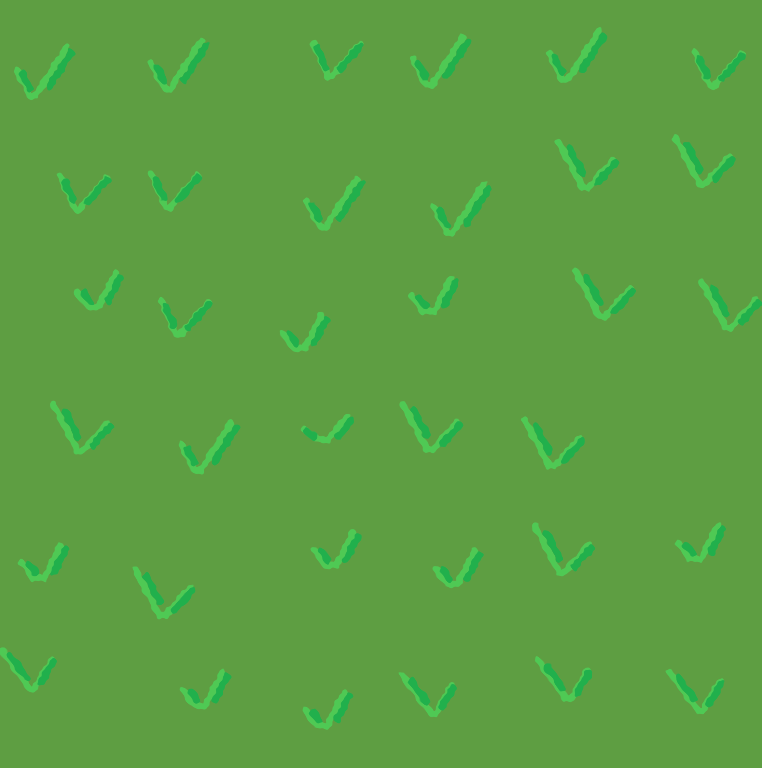
Give the GLSL for this pattern, as a WebGL 2 fragment shader.

```glsl
#version 300 es
precision highp float;

uniform vec2 u_resolution;
out vec4 outColor;

const vec3 MEADOW = vec3(0.37, 0.62, 0.26);
const vec3 LIGHT_BLADE = vec3(0.31, 0.79, 0.33);
const vec3 DARK_BLADE = vec3(0.13, 0.69, 0.30);

// Lengths are hundredths of the canvas height
const float UNITS = 100.0;
const float ROWS = 6.0;
const float CELL = UNITS / ROWS;
const float JITTER = 0.5;
const float DENSITY = 0.97;
const float LIGHT_RADIUS = 0.42;
const float DARK_RADIUS = 0.46;
const float WOBBLE = 0.09;
const float KIND_PER_ROW = 0.8;
const float KIND_SPREAD = 3.0;
const vec2 ROOT_SHIFT = vec2(-0.3, -1.5);

// Tuft shapes: left tip xy, right tip xy, relative to the root
const vec4 TIPS[6] = vec4[6](
    vec4(-2.2, 4.4, 3.9, 4.2),
    vec4(-2.1, 3.4, 4.4, 6.3),
    vec4(-3.5, 6.0, 3.6, 3.6),
    vec4(-2.2, 2.0, 2.9, 4.3),
    vec4(-2.6, 1.3, 3.0, 2.9),
    vec4(-4.0, 5.0, 2.5, 3.7));

// Sideways offset of the dark strokes on the left and right arm
const vec2 SHADE_OFFSET[6] = vec2[6](
    vec2(0.2, 0.2), vec2(0.4, 0.9), vec2(0.9, 0.5),
    vec2(0.7, 0.8), vec2(0.0, 0.8), vec2(0.5, 0.3));

// Half width of the flat bottom
const float FOOT[6] = float[6](0.25, 0.35, 0.35, 0.7, 0.6, 0.3);

vec3 hash3(vec2 cell) {
    vec3 p = fract(vec3(cell.xyx) * vec3(0.1031, 0.1030, 0.0973) + 0.37);
    p += dot(p, p.yxz + 33.33);
    return fract((p.xxy + p.yzz) * p.zyx);
}

float segment(vec2 p, vec2 a, vec2 b) {
    vec2 ab = b - a;
    float t = clamp(dot(p - a, ab) / dot(ab, ab), 0.0, 1.0);
    return length(p - a - ab * t);
}

// Layered sines give the strokes a hand-drawn edge
vec2 wobble(vec2 p) {
    return WOBBLE * (sin(p.yx * 3.1 + vec2(0.0, 1.7))
                   + 0.6 * sin(p.yx * 6.7 + p * 2.3));
}

// Distances to the light strokes (x) and dark strokes (y) of one tuft
vec2 tuft(vec2 p, int kind) {
    vec2 leftTip = TIPS[kind].xy;
    vec2 rightTip = TIPS[kind].zw;
    vec2 leftFoot = vec2(-FOOT[kind], 0.0);
    vec2 rightFoot = vec2(FOOT[kind], 0.0);

    float light = segment(p, leftFoot, rightFoot);
    light = min(light, segment(p, leftFoot, leftTip));
    light = min(light, segment(p, rightFoot, rightTip));

    vec2 inner = SHADE_OFFSET[kind].x * vec2(1.0, 0.2);
    vec2 outer = SHADE_OFFSET[kind].y * vec2(0.9, -0.4);
    float dark = segment(p, mix(leftFoot, leftTip, 0.27) + inner,
                            mix(leftFoot, leftTip, 0.82) + inner);
    dark = min(dark, segment(p, mix(rightFoot, rightTip, 0.25) + outer,
                                mix(rightFoot, rightTip, 0.95) + outer));
    return vec2(light - LIGHT_RADIUS, dark - DARK_RADIUS);
}

void main() {
    vec2 p = gl_FragCoord.xy / u_resolution.y * UNITS;
    float pixel = UNITS / u_resolution.y;
    vec2 home = floor(p / CELL);
    vec2 nearest = vec2(UNITS);

    // One jittered tuft per cell; the shapes change from top to bottom
    for (int y = -1; y <= 1; y++) {
        for (int x = -1; x <= 1; x++) {
            vec2 cell = home + vec2(x, y);
            vec3 rnd = hash3(cell + 17.0);
            if (fract(rnd.x * 7.0 + rnd.z * 13.0) > DENSITY) continue;
            vec2 root = (cell + 0.5 + JITTER * (rnd.xy - 0.5)) * CELL + ROOT_SHIFT;
            float rank = (ROWS - 1.0 - cell.y) * KIND_PER_ROW
                       + rnd.z * KIND_SPREAD - 1.0;
            int kind = int(clamp(floor(rank), 0.0, 5.0));
            nearest = min(nearest, tuft(p - root + wobble(p), kind));
        }
    }

    vec2 cover = 1.0 - smoothstep(-0.6 * pixel, 0.6 * pixel, nearest);
    vec3 color = mix(MEADOW, LIGHT_BLADE, cover.x);
    color = mix(color, DARK_BLADE, cover.y);
    outColor = vec4(color, 1.0);
}
```
